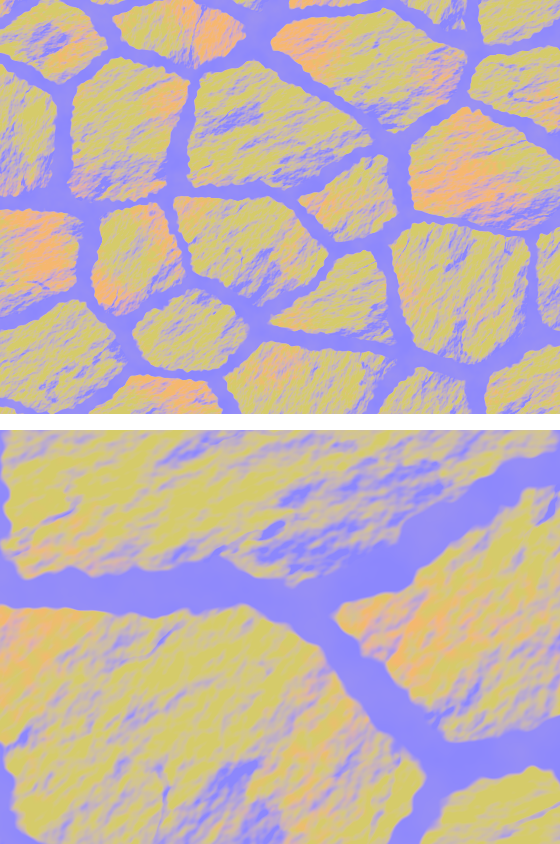
Top, the full canvas; bottom, a detail of the centre.
This texture is drawn by a Shadertoy shader. Its source:

```glsl
const vec2 LIGHT_DIR = vec2(-0.6, 0.8);
const vec2 STONE_SIZE = vec2(0.32, 0.24);

struct Stone {
    vec2 id;
    vec2 offset;   // from the stone's centre
    float edge;    // distance to the rounded outline
};

vec2 hash2(vec2 p) {
    vec3 a = fract(p.xyx * vec3(0.1031, 0.1030, 0.0973));
    a += dot(a, a.yzx + 33.33);
    return fract((a.xx + a.yz) * a.zy);
}

mat2 rotation(float angle) {
    float c = cos(angle), s = sin(angle);
    return mat2(c, s, -s, c);
}

float cornerSlope(vec2 corner, vec2 delta) {
    float angle = 6.2832 * hash2(corner).x;
    return dot(vec2(cos(angle), sin(angle)), delta);
}

float gradientNoise(vec2 p) {
    vec2 i = floor(p), f = p - i;
    vec2 u = f * f * f * (f * (f * 6.0 - 15.0) + 10.0);
    vec2 e = vec2(0.0, 1.0);
    return mix(mix(cornerSlope(i, f), cornerSlope(i + e.yx, f - e.yx), u.x),
               mix(cornerSlope(i + e.xy, f - e.xy), cornerSlope(i + e.yy, f - e.yy), u.x), u.y);
}

float fbm(vec2 p, int octaves) {
    float sum = 0.0, amplitude = 0.5;
    for (int i = 0; i < octaves; i++) {
        sum += amplitude * gradientNoise(p);
        p = rotation(0.5) * p * 2.03 + 17.3;
        amplitude *= 0.5;
    }
    return sum;
}

float smoothMin(float a, float b, float k) {
    float h = max(k - abs(a - b), 0.0) / k;
    return min(a, b) - 0.25 * h * h * k;
}

// Stone centre in staggered rows (xy) and its size weight (z)
vec3 stoneSite(vec2 id) {
    vec2 stagger = vec2(0.5 * mod(id.y, 2.0), 0.0);
    return vec3(id + 0.5 + stagger + 0.8 * (hash2(id) - 0.5), 0.42 * hash2(id + 71.0).x);
}

// Weighted Voronoi cell around p
Stone findStone(vec2 p) {
    vec2 base = floor(p);
    Stone stone = Stone(base, vec2(0.0), 1.0);
    float nearest = 100.0;
    vec3 own = vec3(0.0);
    for (int k = 0; k < 25; k++) {
        vec2 id = base + vec2(k % 5 - 2, k / 5 - 2);
        vec3 site = stoneSite(id);
        vec2 d = p - site.xy;
        float power = dot(d, d) - site.z;
        if (power < nearest) {
            nearest = power;
            own = site;
            stone.id = id;
            stone.offset = d;
        }
    }
    for (int k = 0; k < 25; k++) {
        vec2 id = base + vec2(k % 5 - 2, k / 5 - 2);
        if (id == stone.id) continue;
        vec3 site = stoneSite(id);
        vec2 d = p - site.xy;
        float border = 0.5 * (dot(d, d) - site.z - nearest) / length(site.xy - own.xy);
        stone.edge = smoothMin(stone.edge, border, 0.07);
    }
    return stone;
}

// Ramp from periwinkle shade to yellow light
vec3 shadeRamp(float t) {
    float dark = 1.0 - t;
    return vec3(0.55 + 0.31 * (1.0 - dark * dark),
                0.53 + 0.25 * (1.0 - pow(dark, 1.6)),
                0.99 - 0.57 * pow(t, 1.15));
}

void mainImage(out vec4 fragColor, in vec2 fragCoord) {
    vec2 p = fragCoord / iResolution.y;

    // Stone layout with ragged outlines
    vec2 warp = vec2(fbm(p * 5.0 + 3.0, 5), fbm(p * 5.0 + 41.0, 5));
    Stone stone = findStone(rotation(-0.17) * (p + 0.06 * warp) / STONE_SIZE + 20.0);
    float gap = 0.05 + 0.07 * gradientNoise(p * 4.0 + 9.0) + 0.03 * gradientNoise(p * 60.0);
    float inside = stone.edge - max(gap, 0.018);
    float stoneMask = smoothstep(0.0, 0.022, inside);

    // Rough relief, grained along each stone's own direction
    vec2 traits = hash2(stone.id + 7.0);
    mat2 grainTurn = rotation(-0.2 - 1.1 * traits.x);
    vec2 seed = stone.id * 13.7;
    vec2 stretch = vec2(1.0, 1.8);
    vec2 grain = grainTurn * p * stretch + seed;
    vec2 grainToLight = grainTurn * (p + 0.004 * LIGHT_DIR) * stretch + seed;
    float slope = (fbm(grain * 8.0, 5) - fbm(grainToLight * 8.0, 5)) / 0.004;

    // Shaded facets, cracks and lit rims
    float rough = fbm(grain * 22.0 + 5.0, 4);
    float facing = dot(stone.offset, LIGHT_DIR);
    float facet = smoothstep(0.17, 0.26, gradientNoise(grain * 4.5) + 0.45 * rough - 0.28 * facing);
    float crackLine = abs(gradientNoise(grain * vec2(4.0, 6.0) + 31.0) + 0.2 * rough);
    float crack = (1.0 - smoothstep(0.012, 0.045, crackLine))
                * smoothstep(-0.05, 0.2, gradientNoise(grain * 7.0 + 53.0));
    float rim = exp(-max(inside, 0.0) / 0.06) * clamp(facing * 2.5, -1.0, 1.0);
    float stoneTone = 0.8 + 0.025 * slope - 0.42 * facet - 0.5 * crack + 0.25 * rim
                    + 0.1 * (traits.y - 0.5);

    // Joints stay in smooth shade
    float jointTone = 0.04 + 0.16 * fbm(p * 14.0, 4);
    float tone = clamp(mix(jointTone, stoneTone, stoneMask), 0.0, 1.0);

    // Orange and greenish mineral stains
    float stain = gradientNoise(p * 5.0 + 77.0) + 0.7 * (traits.y - 0.5)
                + 0.35 * gradientNoise(p * 85.0);
    float warmth = smoothstep(0.0, 0.55, stain) - 0.2;
    vec3 color = shadeRamp(tone) + vec3(0.13, -0.08, 0.02) * warmth * tone * stoneMask;

    fragColor = vec4(clamp(color, 0.0, 1.0), 1.0);
}
```
